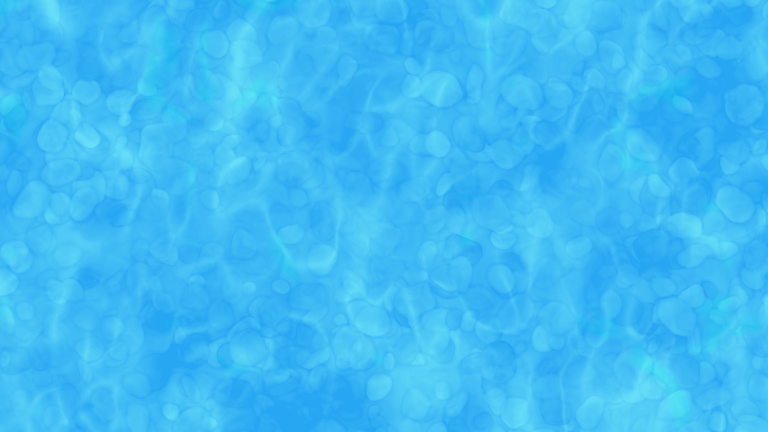
This texture is drawn by a WebGL 2 fragment shader. Its source:

```glsl
#version 300 es
precision highp float;
// Rounded pebbles seen through bright blue water with soft drifting caustics.
uniform vec2 u_resolution;
out vec4 outColor;

float hash(vec2 p) {
  return fract(sin(dot(p, vec2(127.1, 311.7))) * 43758.5453);
}

mat2 rotation(float a) {
  return mat2(cos(a), sin(a), -sin(a), cos(a));
}

float noise(vec2 p) {
  vec2 i = floor(p), f = fract(p);
  f = f * f * f * (f * (f * 6.0 - 15.0) + 10.0);
  return mix(mix(hash(i), hash(i + vec2(1, 0)), f.x),
             mix(hash(i + vec2(0, 1)), hash(i + vec2(1, 1)), f.x), f.y);
}

float fbm(vec2 p) {
  float sum = 0.0, amp = 0.5;
  for (int i = 0; i < 4; i++) {
    sum += amp * noise(p);
    p = rotation(0.65) * p * 2.03 + 17.3;
    amp *= 0.5;
  }
  return sum / 0.9375;
}

// Overlapping translucent ellipses, painted layer by layer.
float pebbles(vec2 p) {
  float tone = 0.0;
  float mottle = fbm(p * 38.0) - 0.5;
  for (int layer = 0; layer < 5; layer++) {
    float k = float(layer);
    vec2 q = rotation(k * 0.8) * p * (13.0 - 0.8 * k) + k * 23.7;
    vec2 cell = floor(q);
    for (int y = -1; y <= 1; y++) {
      for (int x = -1; x <= 1; x++) {
        vec2 id = cell + vec2(x, y);
        float seed = hash(id + 5.1), size = hash(id + 9.7);
        vec2 center = id + 0.5 + 0.5 * (vec2(hash(id), hash(id + 3.3)) - 0.5);
        vec2 radii = mix(0.2, 0.52, size) * vec2(1.0, mix(0.56, 0.92, seed));
        vec2 local = rotation(6.283 * hash(id + 1.9)) * (q - center) / radii;
        float d = (length(local) - 1.0) * radii.y;
        float body = smoothstep(0.018, -0.018, d);
        float shadow = smoothstep(0.1, 0.0, d) * (1.0 - body);
        float rim = smoothstep(-0.06, 0.0, d);
        float shade = 2.3 * (hash(id + 7.7) - 0.42) + 0.4 * local.y - 0.6 * rim;
        shade += 2.6 * mottle * hash(id + 15.1);
        float present = step(0.4, hash(id + 12.3));
        tone -= 0.4 * shadow * present;
        tone = mix(tone, shade, body * present * mix(0.5, 0.85, seed));
      }
    }
  }
  return tone;
}

// Wide soft bands with a faint core where two noise fields are equal.
float wisps(vec2 p, float sharpness) {
  float gap = sharpness * (noise(p) - noise(rotation(0.9) * p * 1.1 + 31.4));
  return 0.82 * exp(-gap * gap) + 0.18 * exp(-4.0 * abs(gap));
}

void main() {
  vec2 p = gl_FragCoord.xy / u_resolution.y;
  vec2 ripple = vec2(noise(p * 6.0 + 2.7), noise(p * 6.0 + 41.2)) - 0.5;
  vec2 wobble = vec2(noise(p * 24.0 + 5.0), noise(p * 24.0 + 71.0)) - 0.5;

  // Stony bed, fading in and out with the depth of the water
  float clarity = mix(0.75, 1.2, smoothstep(0.25, 0.65, noise(p * 4.5 + 8.0)));
  float light = clarity * pebbles(p + 0.016 * wobble);
  light += 1.5 * (fbm(p * 36.0 + 2.0 * wobble) - 0.5);

  // Broad shade and caustic light
  light += 4.0 * (fbm(p * 4.8 + 0.6 * ripple + 60.0) - 0.5);
  vec2 flow = rotation(0.25) * (p + 0.07 * ripple + 0.012 * wobble) * vec2(1.4, 0.8);
  float broken = smoothstep(0.25, 0.75, noise(p * 7.0 + 90.0));
  float caustic = wisps(flow * 5.5 + 4.0, 6.0) * mix(0.25, 1.0, broken)
                + 0.7 * wisps(flow * 10.5 + 50.0, 6.0) * (1.0 - 0.7 * broken);
  light += 2.1 * (caustic - 0.29);
  light = clamp(light, -1.8, 3.2);

  // Water colour with scattered turquoise patches
  vec3 color = vec3(0.244, 0.730, 0.957) + light * vec3(0.050, 0.044, 0.004);
  float turquoise = smoothstep(0.66, 0.8, fbm(p * 8.0 + ripple + 130.0));
  color += turquoise * vec3(-0.04, 0.035, -0.01);
  outColor = vec4(clamp(color, 0.0, 1.0), 1.0);
}
```
